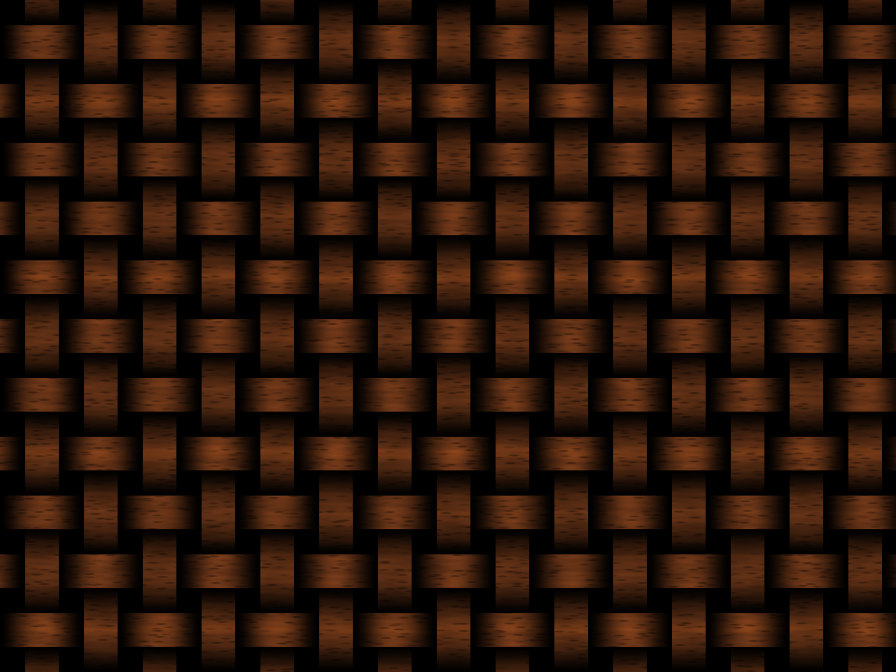
Write a WebGL 1 fragment shader that draws this pattern.

```glsl
precision highp float;
// Plain basket weave of dark wood slats over black, with fine horizontal grain.

uniform vec2 u_resolution;

const float PITCH = 0.0875;               // slat spacing, in canvas heights
const vec2 FIRST_CROSSING = vec2(0.0625); // centre of the lower left crossing
const float HALF_WIDTH = 0.286;           // half slat width, in pitches
const float FADE_LENGTH = 0.72;           // crest to full shadow, in pitches
const float ACROSS_POWER = 1.8;           // shadow falloff of horizontal slats
const float UPRIGHT_POWER = 1.5;          // shadow falloff of vertical slats
const float UPRIGHT_LEVEL = 0.87;         // vertical slats are a little duller
const vec3 WOOD = vec3(0.425, 0.212, 0.094);
const vec3 STREAK = vec3(0.075, 0.034, 0.004);
const vec2 FLECK_GRID = vec2(4.5, 13.0);  // fleck cells per pitch
const float FLECK_DEPTH = 0.34;

float hash(vec2 p) {
  vec3 h = fract(vec3(p.xyx) * 0.1031);
  h += dot(h, h.yzx + 33.33);
  return fract((h.x + h.y) * h.z);
}

// Long fibres: layered sines bent gently along x, in -1..1
float fibres(vec2 p) {
  float bend = 0.6 * sin(p.x * 2.3 + p.y * 1.7) + 0.4 * sin(p.x * 5.1 - p.y * 3.1);
  float s = 0.40 * sin(p.y * 17.0 + bend * 1.4);
  s += 0.35 * sin(p.y * 41.0 + bend * 2.1 + 1.3);
  s += 0.25 * sin(p.y * 67.0 - bend * 2.6 + p.x * 1.9);
  return s;
}

// Short dark pores: one flattened spot at a random place in each cell
float flecks(vec2 p) {
  vec2 g = p * FLECK_GRID;
  vec2 id = floor(g);
  float dark = 0.0;
  for (int j = -1; j <= 1; j++) {
    for (int i = -1; i <= 1; i++) {
      vec2 c = id + vec2(float(i), float(j));
      vec2 spot = c + vec2(hash(c), hash(c + 17.3));
      float d = length((g - spot) / vec2(0.6, 0.34));
      float strength = smoothstep(0.25, 0.9, hash(c + 41.7));
      dark = max(dark, strength * (1.0 - smoothstep(0.2, 1.0, d)));
    }
  }
  return dark;
}

vec3 wood(vec2 p) {
  float tone = 1.0 + 0.11 * fibres(p) + 0.04 * sin(p.x * 9.0 + 2.0 * sin(p.y * 3.0));
  float streak = pow(0.5 + 0.5 * cos(p.y * 4.18879 + 0.12 * sin(p.x * 1.4)), 24.0);
  vec3 color = WOOD * tone + STREAK * streak;
  return color * (1.0 - FLECK_DEPTH * flecks(p));
}

// Light on a slat: full at its crest, none where it dips under
float crestLight(float d, float power) {
  float t = clamp(d / FADE_LENGTH, 0.0, 1.0);
  return pow(max(cos(t * 1.570796), 0.0), power);
}

// Soft-edged coverage of a slat, from the distance to its centre line
float slat(float d, float pixel) {
  return 1.0 - smoothstep(-0.5 * pixel, 0.5 * pixel, abs(d) - HALF_WIDTH);
}

void main() {
  vec2 p = (gl_FragCoord.xy / u_resolution.y - FIRST_CROSSING) / PITCH;
  float pixel = 1.0 / (u_resolution.y * PITCH);
  vec2 cell = floor(p + 0.5);
  vec2 offset = p - cell;

  // Distance to the nearest crest; crests alternate like a checkerboard
  float acrossCrest = abs(mod(p.x + cell.y + 1.0, 2.0) - 1.0);
  float uprightCrest = abs(mod(p.y + cell.x, 2.0) - 1.0);

  float across = slat(offset.y, pixel) * crestLight(acrossCrest, ACROSS_POWER);
  float upright = slat(offset.x, pixel) * crestLight(uprightCrest, UPRIGHT_POWER);

  // A slat passing under is already black, so the brighter one is on top
  float light = max(across, upright * UPRIGHT_LEVEL);
  gl_FragColor = vec4(wood(p) * light, 1.0);
}
```
